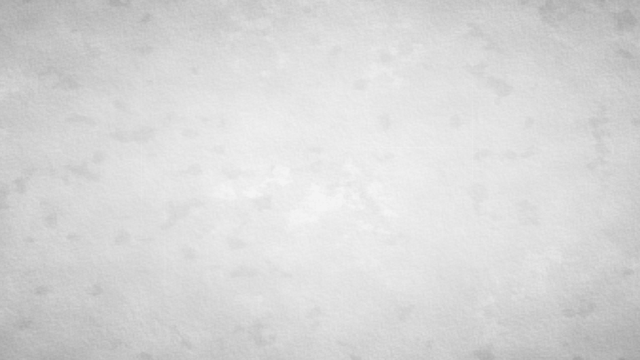
Give the GLSL for this texture, as a Shadertoy shader.

```glsl
float hash(vec2 p) {
    vec3 q = fract(vec3(p.xyx) * 0.1031);
    q += dot(q, q.yzx + 33.33);
    return fract((q.x + q.y) * q.z);
}

float noise(vec2 p) {
    vec2 cell = floor(p), f = fract(p);
    f = f * f * (3.0 - 2.0 * f);
    float low = mix(hash(cell), hash(cell + vec2(1, 0)), f.x);
    float high = mix(hash(cell + vec2(0, 1)), hash(cell + vec2(1, 1)), f.x);
    return mix(low, high, f.y);
}

float fbm(vec2 p) {
    float sum = 0.0, weight = 0.5;
    for (int i = 0; i < 5; i++) {
        sum += weight * noise(p);
        p = mat2(1.6, 1.2, -1.2, 1.6) * p + 17.3;
        weight *= 0.5;
    }
    return sum / 0.97;
}

// Side-lit relief of fine paper fibres
float paperRelief(vec2 p) {
    vec2 light = vec2(0.45, 0.6);
    vec2 fine = p * vec2(190.0, 220.0) + 40.0;
    vec2 coarse = p * vec2(85.0, 110.0) + 90.0;
    return 0.65 * (noise(fine + light) - noise(fine - light))
         + 0.35 * (noise(coarse + light) - noise(coarse - light));
}

// Pale worn flakes, grouped into sparse patches
float flakes(vec2 p) {
    float patches = smoothstep(0.52, 0.72, fbm(p * 4.5 + 61.0));
    float chips = smoothstep(0.50, 0.70, fbm(p * vec2(24.0, 30.0) + 8.0));
    return patches * chips;
}

// Faint straight scratches, mostly upright
float scratches(vec2 p, float aspect) {
    float sum = 0.0;
    for (int i = 0; i < 5; i++) {
        float id = float(i);
        vec2 middle = vec2(aspect * hash(vec2(id, 3.0)), hash(vec2(id, 9.0)));
        vec2 d = abs(p - middle);
        if (i == 4) d = d.yx;
        float span = 1.0 - smoothstep(0.08, 0.24, d.y);
        sum += span * (1.0 - smoothstep(0.0005, 0.0030, d.x));
    }
    return sum * (0.4 + 0.6 * noise(p * 60.0));
}

void mainImage(out vec4 fragColor, in vec2 fragCoord) {
    vec2 uv = fragCoord / iResolution.xy;
    float aspect = iResolution.x / iResolution.y;
    vec2 p = fragCoord / iResolution.y;

    // Soft vignette, darker to the left
    vec2 q = 2.0 * uv - vec2(1.03, 1.02);
    float edge = dot(q, q);
    float grey = 0.928 - 0.124 * edge;

    // Cloudy stains, stronger toward the borders
    float wear = 0.55 + 0.45 * smoothstep(0.2, 1.3, edge);
    grey += 0.07 * wear * (fbm(p * 3.2 + 5.0) - 0.5);
    grey += 0.07 * wear * (fbm(p * vec2(13.0, 17.0) + 31.0) - 0.5);
    float spots = smoothstep(0.60, 0.78, fbm(p * vec2(15.0, 21.0) + 75.0));
    grey -= 0.05 * wear * spots;

    // Worn surface and grain
    grey += 0.032 * flakes(p);
    grey += 0.014 * scratches(p, aspect);
    grey += 0.042 * wear * paperRelief(p);
    grey += 0.022 * wear * (noise(p * 270.0 + 11.0) - 0.5);

    fragColor = vec4(vec3(min(grey, 0.955)), 1.0);
}
```
